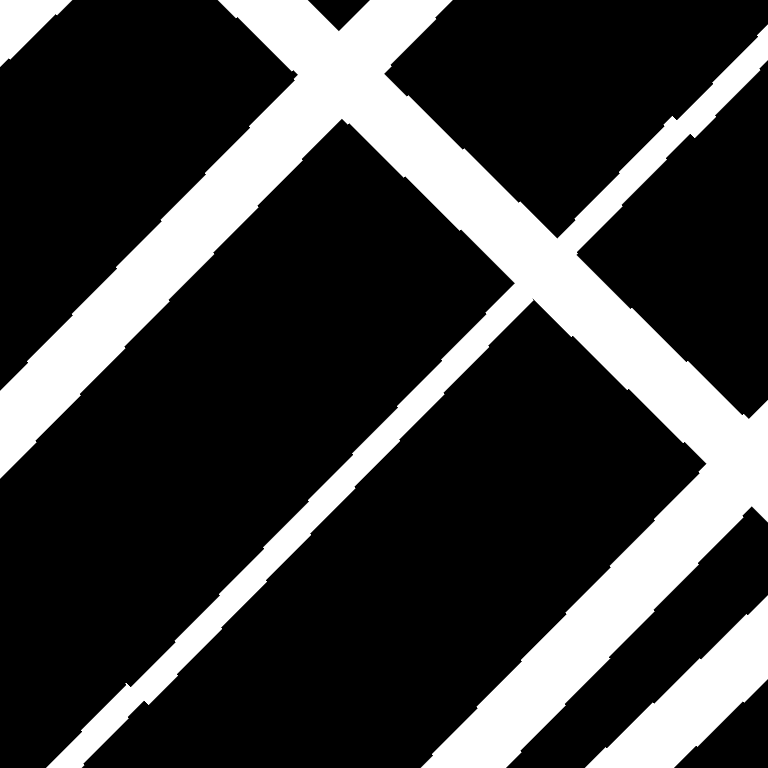
Write a WebGL 1 fragment shader that draws this background.

```glsl
precision highp float;

uniform vec2 u_resolution;

#define RISING_JOG 0.119
#define FALLING_JOG 0.142
#define RISING_DRIFT 0.0285
#define THIN_DRIFT 0.027
#define FALLING_DRIFT 0.0255
#define SLIP_START 0.724
#define SLIP_SIZE 0.0117
#define BACKGROUND vec3(0.0)
#define STRIPE_COLOR vec3(1.0)

// Offset of a slightly tilted edge, held constant between evenly spaced jogs
float joggedDrift(float along, float drift, float period, float phase) {
    float cell = floor((along - phase) / period) + 0.5;
    return drift * (cell * period + phase);
}

// Smooth half-plane on a diagonal axis, whose gradient has length sqrt(2)
float coverage(float signedOffset) {
    float size = min(u_resolution.x, u_resolution.y);
    return clamp(signedOffset * size / 1.41421 + 0.5, 0.0, 1.0);
}

// Band between two jogged edges; phases hold the jog position of each edge
float stripe(float across, float along, vec2 edges, float drift,
             float period, vec2 phases) {
    float low = edges.x + joggedDrift(along, drift, period, phases.x);
    float high = edges.y + joggedDrift(along, drift, period, phases.y);
    return coverage(across - low) * coverage(high - across);
}

float risingStripe(vec2 diagonal, vec2 edges, float drift, vec2 phases) {
    return stripe(diagonal.x, diagonal.y, edges, drift, RISING_JOG, phases);
}

void main() {
    vec2 p = gl_FragCoord.xy / u_resolution;

    // Diagonal axes: x runs to the lower right, y to the lower left
    vec2 diagonal = vec2(p.x - p.y + 1.0, 1.0 - p.x - p.y);

    // Wide rising stripes, from the upper left to the lower right corner
    float mask = risingStripe(diagonal, vec2(-0.2, 0.0911), -RISING_DRIFT, vec2(0.065));
    mask = max(mask, risingStripe(diagonal, vec2(0.4948, 0.6068), RISING_DRIFT, vec2(0.078, 0.052)));
    mask = max(mask, risingStripe(diagonal, vec2(1.5339, 1.6484), RISING_DRIFT, vec2(0.0625)));
    mask = max(mask, risingStripe(diagonal, vec2(1.7682, 1.8809), -RISING_DRIFT, vec2(0.065)));

    // Thin rising stripe, slipping back towards its axis near both ends
    float slip = SLIP_SIZE * sign(diagonal.y) * step(SLIP_START, abs(diagonal.y));
    vec2 slipped = diagonal + vec2(slip, 0.0);
    mask = max(mask, risingStripe(slipped, vec2(1.0469, 1.0924), THIN_DRIFT, vec2(0.013, 0.053)));

    // Falling stripe that crosses the others
    mask = max(mask, stripe(-diagonal.y, diagonal.x, vec2(0.2767, 0.3893),
                            FALLING_DRIFT, FALLING_JOG, vec2(0.047, 0.087)));

    gl_FragColor = vec4(mix(BACKGROUND, STRIPE_COLOR, mask), 1.0);
}
```
